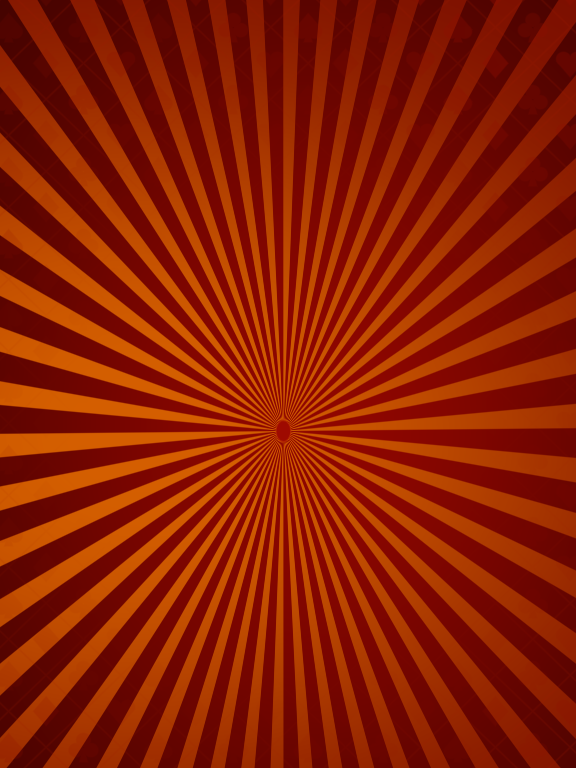
A Shadertoy shader for this background:

```glsl
const float TAU = 6.2831853;
const float RAY_COUNT = 50.0;
const float RAY_PHASE = 0.278;
const float RAY_HALF_WIDTH = 0.225;
const float RAY_STRETCH = 1.47;
const vec2 BURST_CENTER = vec2(0.492, 0.585);
const vec2 CELL_SIZE = vec2(0.130, 0.125);
const vec2 CELL_ORIGIN = vec2(0.925, 1.286);

float hash(vec2 p) {
    return fract(sin(dot(p, vec2(127.1, 311.7))) * 43758.5453);
}

// 1 inside a shape, 0 outside, softened over the given width
float fill(float dist, float soft) {
    return 1.0 - smoothstep(-soft, soft, dist);
}

// 1 at the center, easing down to 0 between the two radii
float glow(vec2 p, vec2 center, vec2 scale, float inner, float outer) {
    return 1.0 - smoothstep(inner, outer, length((p - center) * scale));
}

// Suit shapes, each about 0.4 wide
float heart(vec2 p) {
    p.x = abs(p.x);
    float lobe = length(p - vec2(0.09, 0.06)) - 0.1;
    float point = max(p.x * 0.77 - (p.y + 0.2) * 0.64, p.y - 0.03);
    return min(lobe, point);
}

float stem(vec2 p) {
    return max(abs(p.x) - 0.02 + (p.y + 0.05) * 0.25, abs(p.y + 0.11) - 0.1);
}

float spade(vec2 p) {
    return min(heart(vec2(p.x, -p.y)), stem(p));
}

float club(vec2 p) {
    float top = length(p - vec2(0.0, 0.1)) - 0.1;
    float side = length(vec2(abs(p.x), p.y) - vec2(0.1, -0.04)) - 0.1;
    return min(min(top, side), stem(p));
}

float diamond(vec2 p) {
    return (abs(p.x) * 1.2 + abs(p.y) - 0.21) * 0.64;
}

float suit(vec2 p, float kind) {
    if (kind < 0.5) return club(p);
    if (kind < 1.5) return heart(p);
    if (kind < 2.5) return spade(p);
    return diamond(p);
}

// Diagonal lattice: x holds the suits, y the lines
vec2 latticePattern(vec2 p, float pixel) {
    vec2 q = (p - CELL_ORIGIN) / CELL_SIZE;
    vec2 diagonal = vec2(q.x + q.y, q.x - q.y);
    vec2 id = floor(diagonal + 0.5);
    vec2 local = diagonal - id;
    vec2 upright = 0.5 * vec2(local.x + local.y, local.x - local.y);
    float soft = pixel / CELL_SIZE.x;
    float kind = mod(id.x + id.y, 4.0);
    float strength = mix(0.45, 1.0, hash(id));
    float lineDist = 0.5 - max(abs(local.x), abs(local.y));
    return vec2(fill(suit(upright, kind), soft) * strength,
                fill(lineDist - 0.016, soft * 1.4));
}

// Evenly spaced wedges around the origin
float rays(vec2 p, float pixel) {
    float cycle = atan(p.y, p.x) / TAU * RAY_COUNT - RAY_PHASE;
    float offset = abs(fract(cycle + 0.5) - 0.5);
    float soft = pixel * RAY_COUNT / (TAU * max(length(p), 0.001));
    return fill(offset - RAY_HALF_WIDTH, min(soft * 0.6, 0.3));
}

void mainImage(out vec4 fragColor, in vec2 fragCoord) {
    float pixel = 1.0 / iResolution.x;
    vec2 p = fragCoord * pixel;
    vec2 burst = (p - BURST_CENTER) / vec2(1.0, RAY_STRETCH);

    // Rays and the gaps between them, each with its own glow
    float redGlow = glow(p, vec2(0.55, 0.60), vec2(1.0, 0.8), 0.0, 0.95);
    float orangeGlow = glow(p, vec2(0.25, 0.58), vec2(0.75, 1.0), 0.08, 0.95);
    vec3 gapColor = mix(vec3(0.25, 0.01, 0.0), vec3(0.56, 0.025, 0.0), redGlow);
    vec3 rayColor = mix(vec3(0.49, 0.06, 0.0), vec3(0.83, 0.37, 0.0), orangeGlow);
    vec3 color = mix(gapColor, rayColor, rays(burst, pixel));

    // Faint suits and lattice lines toward the borders
    vec2 pattern = latticePattern(p, pixel);
    float border = smoothstep(0.3, 0.75, length((p - BURST_CENTER) * vec2(1.0, 0.9)));
    float corner = glow(p, vec2(1.0, 1.25), vec2(1.0), 0.0, 0.6);
    float suitAlpha = pattern.x * border * (0.25 + 0.3 * corner);
    color = mix(color, vec3(0.56, 0.05, 0.0), suitAlpha);
    color = mix(color, vec3(0.62, 0.10, 0.0), pattern.y * border * 0.2);

    // Oval hub with a thin orange rim
    float hubDist = length(burst) - 0.0122;
    color = mix(color, vec3(0.76, 0.22, 0.0), fill(abs(hubDist) - 0.0012, pixel));
    color = mix(color, vec3(0.62, 0.04, 0.0), fill(hubDist, pixel));

    fragColor = vec4(color, 1.0);
}
```
